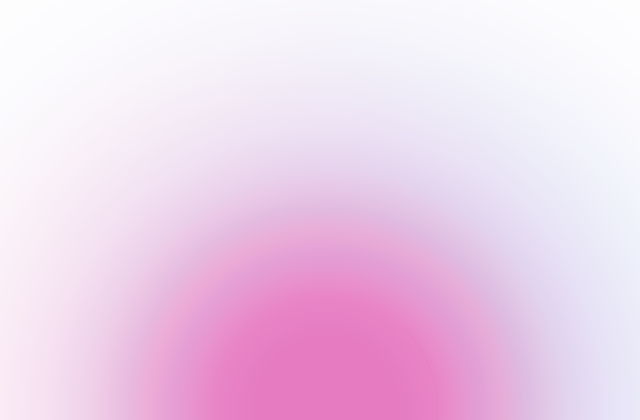
This background is drawn by a Shadertoy shader. Its source:

```glsl
// Soft pink glow rising from the lower edge, fading through lilac to near white.

#define GLOW_CENTER vec2(0.510, 0.028)   // fraction of the canvas
#define COOL_DIRECTION vec2(0.98, 0.20)  // side that leans to blue
#define COOL_SHIFT vec3(-0.030, 0.002, 0.008)
#define RIPPLE_SHIFT vec3(0.012, 0.002, -0.004)
#define RIPPLE_RADIUS 0.42
#define RIPPLE_SPACING 0.12
#define ARC_RADIUS 0.264
#define ARC_STRENGTH 0.010

const float TAU = 6.2831853;
const int STOP_COUNT = 11;

// Each stop holds a colour and the radius where it is reached.
const vec4 glowStops[STOP_COUNT] = vec4[STOP_COUNT](
    vec4(0.902, 0.482, 0.757, 0.17),
    vec4(0.910, 0.525, 0.780, 0.27),
    vec4(0.902, 0.600, 0.820, 0.34),
    vec4(0.902, 0.672, 0.850, 0.42),
    vec4(0.900, 0.750, 0.885, 0.49),
    vec4(0.912, 0.825, 0.925, 0.57),
    vec4(0.935, 0.885, 0.955, 0.67),
    vec4(0.952, 0.925, 0.967, 0.78),
    vec4(0.970, 0.960, 0.982, 0.90),
    vec4(0.985, 0.982, 0.994, 1.05),
    vec4(0.993, 0.993, 0.997, 1.22)
);

// Radial colour ramp through all stops.
vec3 glowColor(float radius) {
    vec3 color = glowStops[0].rgb;
    for (int i = 1; i < STOP_COUNT; i++) {
        float t = (radius - glowStops[i - 1].w) / (glowStops[i].w - glowStops[i - 1].w);
        color = mix(color, glowStops[i].rgb, clamp(t, 0.0, 1.0));
    }
    return color;
}

void mainImage(out vec4 fragColor, in vec2 fragCoord) {
    // Offset from the glow centre, in canvas heights
    vec2 offset = (fragCoord - GLOW_CENTER * iResolution.xy) / iResolution.y;
    float radius = length(offset);
    vec2 direction = offset / max(radius, 0.001);

    vec3 color = glowColor(radius);

    // Warm left and cool right within the outer halo
    float halo = smoothstep(0.25, 0.62, radius) * (1.0 - smoothstep(0.75, 1.10, radius));
    color += COOL_SHIFT * halo * dot(direction, COOL_DIRECTION);

    // Gentle alternation of pink and lilac rings
    float ringOffset = radius - RIPPLE_RADIUS;
    float ringFade = exp(-pow(ringOffset / 0.10, 2.0));
    color += RIPPLE_SHIFT * ringFade * cos(ringOffset * TAU / RIPPLE_SPACING);

    // Faint arc on the right rim of the core
    float arcLine = 1.0 - smoothstep(0.0, 0.005, abs(radius - ARC_RADIUS));
    float arcSpan = smoothstep(0.55, 0.85, direction.x);
    color -= ARC_STRENGTH * arcLine * arcSpan;

    fragColor = vec4(clamp(color, 0.0, 1.0), 1.0);
}
```
